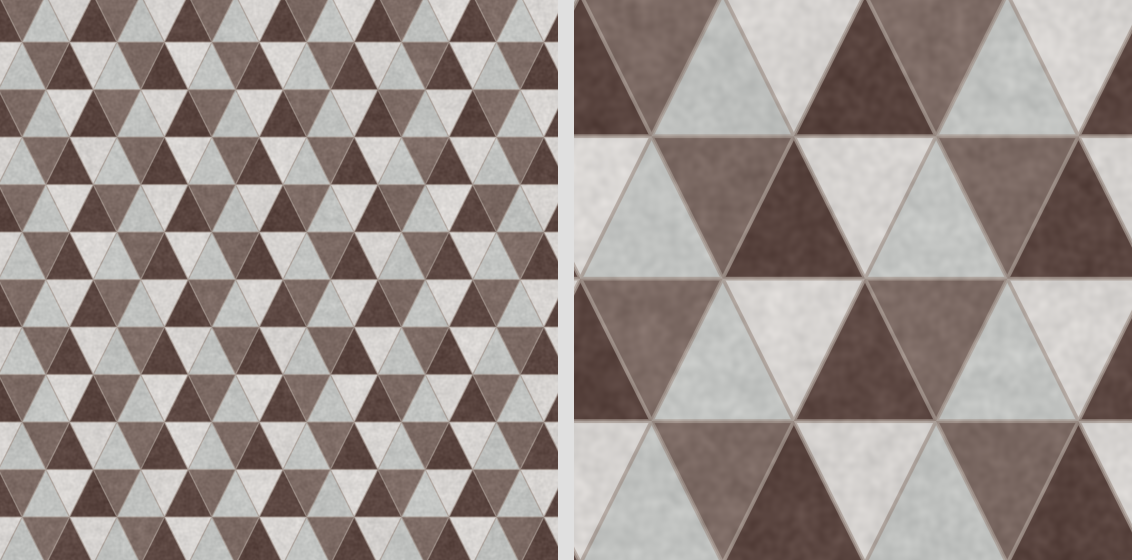
Left: the whole. Right: its middle third, enlarged.
Write a Shadertoy shader that draws this pattern.

```glsl
// Rows of triangular stone tiles in two browns and two pale greys, mirrored every other row, with thin grout.
#define TILE vec2(0.0847, 0.0848)     // triangle base and height, in canvas heights
#define ORIGIN vec2(0.0395, 0.0768)   // one grid vertex
#define GROUT_HALF 0.013              // half line width, in tiles
#define GROUT_STRENGTH 0.8
#define TILE_VARIATION 0.028
#define GRAIN 0.05
#define WHITE vec3(0.845, 0.833, 0.823)
#define PALE vec3(0.752, 0.760, 0.752)
#define BROWN vec3(0.485, 0.415, 0.390)
#define DARK vec3(0.350, 0.268, 0.247)
#define GROUT vec3(0.650, 0.600, 0.570)
#define SAMPLES 3

vec2 hash2(vec2 p) {
    vec3 q = fract(p.xyx * vec3(0.1031, 0.1030, 0.0973));
    q += dot(q, q.yzx + 33.33);
    return fract((q.xx + q.yz) * q.zy);
}

float gradientNoise(vec2 p) {
    vec2 cell = floor(p), f = fract(p);
    vec2 w = f * f * f * (f * (f * 6.0 - 15.0) + 10.0);
    vec4 d;
    for (int k = 0; k < 4; k++) {
        vec2 corner = vec2(k & 1, k >> 1);
        d[k] = dot(hash2(cell + corner) * 2.0 - 1.0, f - corner);
    }
    return mix(mix(d.x, d.y, w.x), mix(d.z, d.w, w.x), w.y);
}

// Colour of the triangle grid at p, measured in tiles
vec3 tiles(vec2 p, float pixel) {
    float row = floor(p.y);
    float height = p.y - row;
    float oddRow = mod(row, 2.0);
    float x = p.x - 0.5 * oddRow;

    // Skewed axes: one family of slanted edges falls on the integers of each
    vec2 skew = x + vec2(-0.5, 0.5) * height;
    vec2 strip = floor(skew);
    float index = strip.x + strip.y;
    float kind = mod(index, 4.0);

    // Odd kinds point down; the two upward kinds swap on odd rows
    vec3 up = abs(kind - 2.0 * oddRow) < 0.5 ? PALE : DARK;
    vec3 down = kind < 2.0 ? WHITE : BROWN;
    vec3 color = mod(kind, 2.0) < 0.5 ? up : down;
    color += TILE_VARIATION * (hash2(vec2(index, row) + 71.0).x - 0.5);

    // Distance to the nearest of the three edges
    vec2 slanted = abs(skew - round(skew)) / length(vec2(1.0, 0.5));
    float edge = min(min(slanted.x, slanted.y), min(height, 1.0 - height));
    float line = 1.0 - smoothstep(GROUT_HALF - 0.5 * pixel, GROUT_HALF + 0.5 * pixel, edge);
    return mix(color, GROUT, GROUT_STRENGTH * line);
}

void mainImage(out vec4 fragColor, in vec2 fragCoord) {
    float pixel = 1.0 / (iResolution.y * TILE.y);

    // Supersampled tile grid
    vec3 color = vec3(0.0);
    for (int j = 0; j < SAMPLES; j++)
    for (int i = 0; i < SAMPLES; i++) {
        vec2 offset = (vec2(i, j) + 0.5) / float(SAMPLES) - 0.5;
        vec2 uv = (fragCoord + offset) / iResolution.y;
        color += tiles((uv - ORIGIN) / TILE, pixel);
    }
    color /= float(SAMPLES * SAMPLES);

    // Stone surface: fine grain, mottling and broad wear
    vec2 uv = fragCoord / iResolution.y;
    float wear = gradientNoise(uv * 170.0)
               + gradientNoise(uv * 65.0 + 19.0)
               + 0.6 * gradientNoise(uv * 14.0 + 47.0);
    color += GRAIN * wear * vec3(1.0, 0.97, 0.95);

    fragColor = vec4(clamp(color, 0.0, 1.0), 1.0);
}
```
